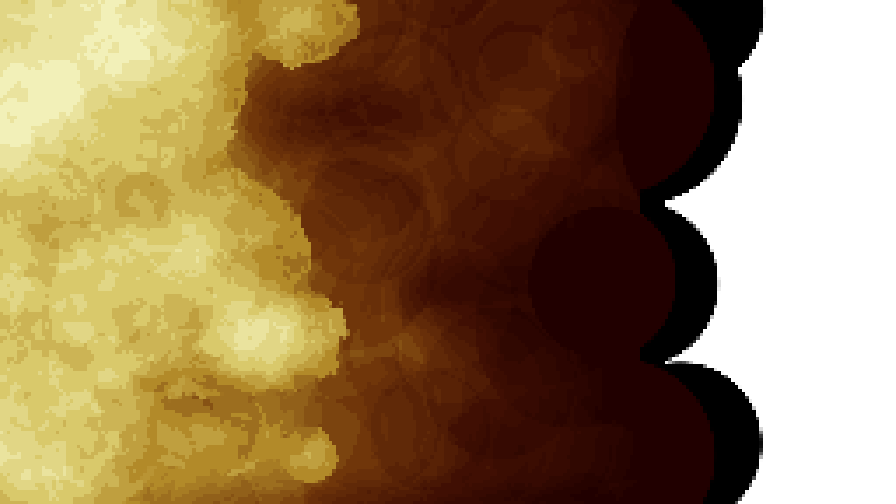
Reproduce this background procedurally as a Shadertoy shader.

```glsl
// A glowing front burns from pale gold through ember brown to black, ending on white.
// Unions of discs set the main borders, soft blobs shape the heat, and scattered
// translucent discs with cellular facets break it into flat tones on a fine mosaic.

const float ROWS = 144.0;         // mosaic cells per canvas height
const float SOFT = 0.3 / ROWS;    // half width of a smoothed edge

vec3 hash3(vec2 cell, float seed) {
    vec3 q = vec3(dot(cell, vec2(127.1, 311.7)), dot(cell, vec2(269.5, 183.3)), dot(cell, vec2(419.2, 371.9)));
    return fract(sin(q + seed * 17.3) * 43758.5);
}

// Approximate signed distance to an ellipse.
float oval(vec2 p, vec2 center, vec2 radius) {
    return (length((p - center) / radius) - 1.0) * min(radius.x, radius.y);
}

float disc(vec2 p, vec2 center, float radius) { return length(p - center) - radius; }

float fill(float dist) { return 1.0 - smoothstep(-SOFT, SOFT, dist); }

// Gaussian patch of heat or shade.
float blob(vec2 p, vec2 center, vec2 radius) {
    vec2 q = (p - center) / radius;
    return exp(-dot(q, q));
}

// Overlapping flat discs, each adding or removing a random amount.
float scatterDiscs(vec2 p, float scale, float seed) {
    vec2 q = p * scale, base = floor(q);
    float sum = 0.0;
    for (int j = -1; j <= 1; j++)
    for (int i = -1; i <= 1; i++) {
        vec2 cell = base + vec2(i, j);
        vec3 rnd = hash3(cell, seed);
        float radius = mix(0.45, 0.98, rnd.z);
        float weight = fract(rnd.z * 37.0 + rnd.x * 11.0) * 2.0 - 1.0;
        sum += weight * fill((length(q - cell - rnd.xy) - radius) / scale);
    }
    return sum;
}

// Cellular noise: one flat random value per nearest seed point.
float facets(vec2 p, float scale, float seed) {
    vec2 q = p * scale, base = floor(q);
    float nearest = 9.0, value = 0.0;
    for (int j = -1; j <= 1; j++)
    for (int i = -1; i <= 1; i++) {
        vec2 cell = base + vec2(i, j);
        vec3 rnd = hash3(cell, seed);
        float d = length(q - cell - rnd.xy);
        if (d < nearest) { nearest = d; value = rnd.z * 2.0 - 1.0; }
    }
    return value;
}

vec3 heatColor(float heat) {
    vec3 c = mix(vec3(0.0), vec3(0.13, 0.0, 0.0), smoothstep(0.0, 0.15, heat));
    c = mix(c, vec3(0.25, 0.06, 0.01), clamp((heat - 0.15) / 0.15, 0.0, 1.0));
    c = mix(c, vec3(0.44, 0.21, 0.04), clamp((heat - 0.30) / 0.15, 0.0, 1.0));
    c = mix(c, vec3(0.70, 0.54, 0.16), clamp((heat - 0.45) / 0.15, 0.0, 1.0));
    c = mix(c, vec3(0.85, 0.79, 0.42), clamp((heat - 0.60) / 0.15, 0.0, 1.0));
    return mix(c, vec3(0.95, 0.94, 0.72), clamp((heat - 0.75) / 0.15, 0.0, 1.0));
}

// Scalloped outer border of the black smoke.
float smokeShape(vec2 p) {
    float d = min(p.x - 1.32, disc(p, vec2(1.366, 0.977), 0.150));
    d = min(d, disc(p, vec2(1.266, 0.803), 0.208));
    d = min(d, disc(p, vec2(1.262, 0.437), 0.164));
    return min(d, disc(p, vec2(1.350, 0.120), 0.162));
}

// Dark red body inside the smoke.
float emberShape(vec2 p) {
    float d = min(p.x - 1.27, disc(p, vec2(1.204, 0.826), 0.215));
    d = min(d, disc(p, vec2(1.18, 0.444), 0.162));
    return min(d, disc(p, vec2(1.227, 0.097), 0.192));
}

// Golden region on the left.
float flameShape(vec2 p) {
    float d = min(disc(p, vec2(0.14, 0.86), 0.347), disc(p, vec2(0.185, 0.47), 0.28));
    d = min(d, min(disc(p, vec2(0.44, 0.48), 0.18), oval(p, vec2(0.51, 0.33), vec2(0.18, 0.12))));
    d = min(d, min(disc(p, vec2(0.09, 0.19), 0.243), oval(p, vec2(0.59, 0.96), vec2(0.12, 0.09))));
    return min(d, min(oval(p, vec2(0.42, 0.14), vec2(0.16, 0.076)), disc(p, vec2(0.61, 0.10), 0.055)));
}

float emberHeat(vec2 p) {
    float heat = 0.48 - 0.52 * (p.x - 0.65);
    heat += 0.05 * blob(p, vec2(0.74, 0.52), vec2(0.12)) + 0.05 * blob(p, vec2(1.10, 0.80), vec2(0.13, 0.17));
    heat += 0.04 * blob(p, vec2(0.80, 0.15), vec2(0.10, 0.13)) + 0.04 * blob(p, vec2(1.05, 0.22), vec2(0.13));
    heat -= 0.15 * blob(p, vec2(0.65, 0.77), vec2(0.17, 0.08)) + 0.11 * blob(p, vec2(0.90, 0.43), vec2(0.13, 0.07));
    heat -= 0.07 * blob(p, vec2(0.98, 0.89), vec2(0.10)) + 0.10 * blob(p, vec2(0.70, 0.0), vec2(0.60, 0.04));
    heat -= 0.07 * fill(oval(p, vec2(1.36, 0.80), vec2(0.14, 0.25))) + 0.07 * fill(disc(p, vec2(1.20, 0.44), 0.15));
    heat += 0.032 * scatterDiscs(p, 4.5, 1.0) + 0.028 * scatterDiscs(p, 7.0, 2.0);
    return max(heat + 0.014 * facets(p, 11.0, 9.0), 0.15);
}

float flameHeat(vec2 p, float border) {
    float heat = 0.76 - 0.14 * p.x - 0.10 * smoothstep(-0.09, 0.0, border);
    heat += 0.15 * blob(p, vec2(0.07, 0.80), vec2(0.14, 0.17)) + 0.13 * blob(p, vec2(0.30, 0.91), vec2(0.14, 0.10));
    heat += 0.12 * blob(p, vec2(0.35, 0.49), vec2(0.10, 0.09)) + 0.16 * blob(p, vec2(0.53, 0.34), vec2(0.14, 0.08));
    heat -= 0.05 * blob(p, vec2(0.54, 0.51), vec2(0.08, 0.11)) + 0.05 * blob(p, vec2(0.40, 0.18), vec2(0.22, 0.07));
    heat += 0.032 * scatterDiscs(p, 7.0, 3.0) + 0.024 * scatterDiscs(p, 15.0, 4.0);
    return heat + 0.02 * facets(p, 17.0, 5.0) + 0.015 * facets(p, 34.0, 6.0);
}

void mainImage(out vec4 fragColor, in vec2 fragCoord) {
    vec2 p = (floor(fragCoord / iResolution.y * ROWS) + 0.5) / ROWS;
    float border = flameShape(p) + 0.008 * facets(p, 24.0, 7.0) + 0.004 * facets(p, 50.0, 8.0);
    float flameTone = floor(flameHeat(p, border) / 0.05 + 0.5) * 0.05;
    float emberTone = floor(emberHeat(p) / 0.025 + 0.5) * 0.025;
    vec3 color = mix(heatColor(emberTone), heatColor(flameTone), fill(border));
    color *= fill(emberShape(p));
    fragColor = vec4(mix(vec3(1.0), color, fill(smokeShape(p))), 1.0);
}
```
